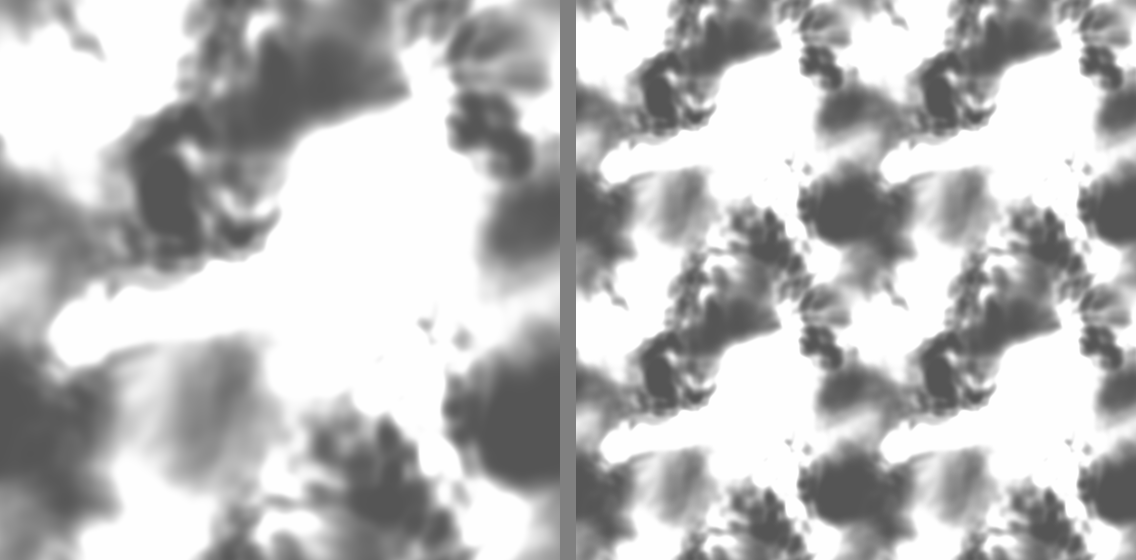
Left: one tile. Right: repeated 2 by 2.
Reproduce this texture procedurally as a Shadertoy shader.

```glsl
// Soft grey cloud banks broken by wide, overexposed white gaps.
// Wrapping gradient noise is summed in octaves whose roughness varies across
// the tile, then a tone curve clips the upper values to white.

const float BASE_CELLS = 3.0;     // coarsest noise cells per tile
const int OCTAVES = 4;
const float SPREAD = 0.255;       // standard deviation of the summed noise
const vec3 CLOUD_DARK = vec3(0.335);
const vec3 SKY_WHITE = vec3(0.995);

// Integer hash of a lattice cell, mapped to 0..1
float hashCell(vec2 cell, float seed) {
    uint h = uint(cell.x) * 1597334677u
           ^ uint(cell.y) * 3812015801u
           ^ uint(seed) * 2798796415u;
    h = (h ^ (h >> 16)) * 2146121005u;
    h = (h ^ (h >> 15)) * 2221713035u;
    h ^= h >> 16;
    return float(h & 65535u) / 65536.0;
}

// Slope of a random unit gradient at a wrapped lattice corner
float cornerSlope(vec2 corner, vec2 offset, float cells, float seed) {
    float angle = 6.2831853 * hashCell(mod(corner, cells), seed);
    return dot(vec2(cos(angle), sin(angle)), offset);
}

// Gradient noise repeating after a whole number of cells
float tileNoise(vec2 uv, float cells, float seed) {
    vec2 p = uv * cells + vec2(0.37, 0.71) * seed;
    vec2 cell = floor(p);
    vec2 f = p - cell;
    vec2 w = f * f * f * (f * (f * 6.0 - 15.0) + 10.0);
    vec2 ex = vec2(1.0, 0.0);
    vec2 ey = vec2(0.0, 1.0);
    float a = cornerSlope(cell, f, cells, seed);
    float b = cornerSlope(cell + ex, f - ex, cells, seed);
    float c = cornerSlope(cell + ey, f - ey, cells, seed);
    float d = cornerSlope(cell + 1.0, f - 1.0, cells, seed);
    return mix(mix(a, b, w.x), mix(c, d, w.x), w.y);
}

// Octave sum; gain sets how strong the fine detail is
float cloudNoise(vec2 uv, float gain, float seed) {
    float sum = 0.0;
    float amplitude = 1.0;
    float cells = BASE_CELLS;
    for (int i = 0; i < OCTAVES; i++) {
        sum += amplitude * tileNoise(uv, cells, seed + float(i));
        amplitude *= gain;
        cells *= 2.0;
    }
    return sum;
}

// Minimum with a rounded corner of width k
float softMin(float a, float b, float k) {
    float h = max(k - abs(a - b), 0.0) / k;
    return min(a, b) - 0.25 * k * h * h;
}

// Flat dark floor, accelerating rise, soft shoulder into white
float toneCurve(float level) {
    float x = max((level + 1.6) / 1.85, 0.0);
    return softMin(pow(x, 1.9), 1.0, 0.12);
}

void mainImage(out vec4 fragColor, in vec2 fragCoord) {
    vec2 uv = fragCoord / iResolution.xy;

    // Gentle warp bends the banks off the lattice
    vec2 warp = vec2(tileNoise(uv, 4.0, 21.0), tileNoise(uv, 4.0, 34.0));
    vec2 p = uv + 0.05 * warp;

    // Some regions stay smooth while others break into wisps
    float wispy = smoothstep(-0.2, 0.25, tileNoise(uv, 3.0, 55.0));
    float gain = mix(0.36, 0.66, wispy);

    float level = cloudNoise(p, gain, 7.0) / SPREAD;
    fragColor = vec4(mix(CLOUD_DARK, SKY_WHITE, toneCurve(level)), 1.0);
}
```
